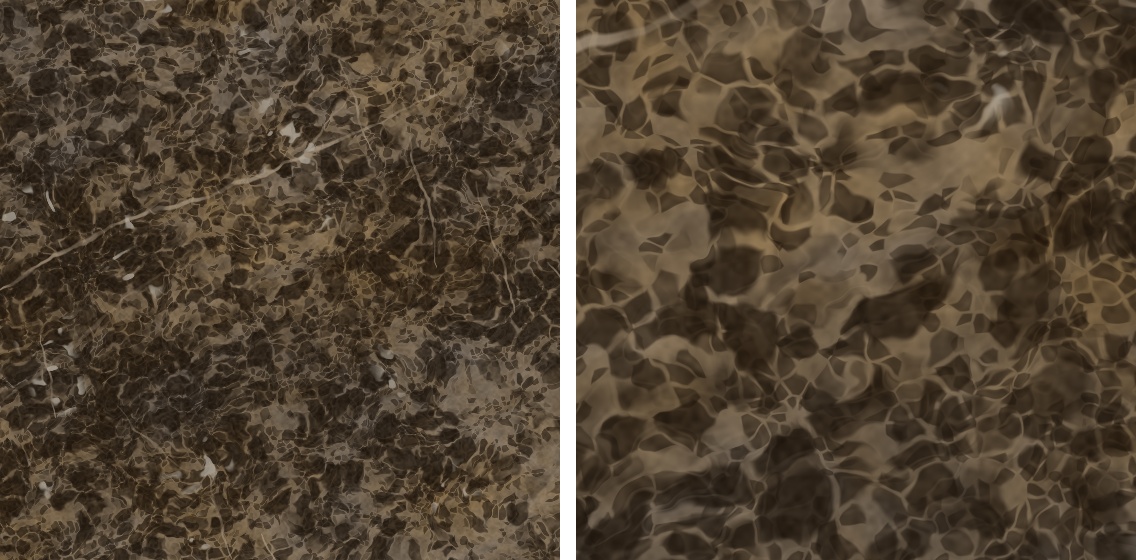
Left: the whole. Right: its middle third, enlarged.
A WebGL 1 fragment shader for this texture:

```glsl
precision highp float;
// Dark brown brecciated marble: tan mesh around dark pores, crossed by pale veins.
uniform vec2 u_resolution;

float hash(vec2 p) {
  return fract(sin(dot(p, vec2(127.1, 311.7))) * 43758.5453);
}

vec2 hash2(vec2 p) {
  return vec2(hash(p), hash(p + 37.3));
}

float noise(vec2 p) {
  vec2 i = floor(p), f = fract(p);
  f = f * f * (3.0 - 2.0 * f);
  return mix(mix(hash(i), hash(i + vec2(1.0, 0.0)), f.x),
             mix(hash(i + vec2(0.0, 1.0)), hash(i + 1.0), f.x), f.y);
}

float fbm(vec2 p) {
  float sum = 0.0, amp = 0.5;
  for (int i = 0; i < 5; i++) {
    sum += amp * noise(p);
    p = mat2(1.6, 1.2, -1.2, 1.6) * p + 7.7;
    amp *= 0.5;
  }
  return sum / 0.97;
}

vec2 warp(vec2 p, float scale) {
  return vec2(noise(p * scale), noise(p * scale + 51.3)) - 0.5;
}

// Dark rounded cells; only those whose random value passes the threshold show.
float pores(vec2 p, float threshold) {
  vec2 cell = floor(p), id = cell;
  float near = 9.0, second = 9.0;
  for (int y = -1; y <= 1; y++) {
    for (int x = -1; x <= 1; x++) {
      vec2 c = cell + vec2(float(x), float(y));
      float d = length(c + hash2(c) - p);
      if (d < near) {
        second = near;
        near = d;
        id = c;
      } else {
        second = min(second, d);
      }
    }
  }
  float shown = smoothstep(threshold - 0.2, threshold + 0.2, hash(id + 11.9));
  return shown * smoothstep(0.05, 0.28, second - near);
}

// Thin lines along the middle contour of a noise field.
float threads(vec2 p) {
  return 1.0 - smoothstep(0.0, 0.1, abs(noise(p) - 0.5));
}

// Tapered vein from a to b, with half width w.
float vein(vec2 p, vec2 a, vec2 b, float w) {
  vec2 ab = b - a;
  float t = clamp(dot(p - a, ab) / dot(ab, ab), 0.0, 1.0);
  float width = w * (0.4 + 0.6 * sin(3.14 * t)) * (0.5 + noise(p * 45.0));
  float d = length(p - a - ab * t);
  return 1.0 - smoothstep(width * 0.4, width + 0.0012, d);
}

void main() {
  vec2 uv = gl_FragCoord.xy / u_resolution;

  // Bedding rises gently to the right; warping roughens every shape
  vec2 bed = mat2(0.91, -0.42, 0.42, 0.91) * uv;
  vec2 q = bed * vec2(0.88, 1.0) + 0.03 * warp(bed, 13.0)
         + 0.012 * warp(bed, 42.0) + 0.005 * warp(bed, 110.0);
  float band = fbm(bed * vec2(3.0, 6.5) + 3.1) - 0.5;
  float patchy = fbm(bed * vec2(11.0, 15.0) + 20.0) - 0.5;
  float open = 0.48 + 0.7 * band + 0.7 * patchy;

  // Mottled ground, darkened by three sizes of pores
  float tone = 0.86 + 0.45 * band + 0.5 * (fbm(q * 55.0) - 0.5);
  tone *= 1.0 - 0.78 * pores(q * 27.0, open + 0.06);
  tone *= 1.0 - 0.68 * pores(q * 52.0 + 9.0, open);
  tone *= 1.0 - 0.55 * pores(q * 98.0 + 23.0, open);

  // Fine mesh and grain
  float mesh = threads(q * 36.0) * noise(q * 19.0 + 4.0)
             + threads(q * 68.0 + 31.0) * noise(q * 25.0 + 8.0);
  tone += 0.2 * mesh * (1.0 - 0.6 * tone) - 0.03;
  tone += 0.17 * (noise(uv * 230.0) - 0.5);

  vec3 color = mix(vec3(0.15, 0.11, 0.07), vec3(0.51, 0.44, 0.35), clamp(tone, -0.2, 1.15));
  float warmth = fbm(bed * vec2(5.0, 8.0) + 60.0) - 0.5 + 0.3 * (noise(q * 48.0) - 0.5);
  color *= 1.0 + warmth * vec3(0.12, -0.02, -0.38);

  // Long bedding vein with its branch and a fainter parallel
  vec2 v = uv + 0.035 * warp(uv, 7.0) + 0.011 * warp(uv, 28.0) + 0.004 * warp(uv, 90.0);
  float pale = 0.75 * vein(v, vec2(-0.08, 0.47), vec2(0.8, 0.845), 0.0042);
  pale = max(pale, 0.45 * vein(v, vec2(0.54, 0.74), vec2(0.65, 0.89), 0.0025));
  pale = max(pale, 0.35 * vein(v, vec2(-0.05, 0.27), vec2(0.3, 0.51), 0.004));

  // Steep hairline cracks
  for (int i = 0; i < 8; i++) {
    float k = float(i);
    vec2 start = fract(vec2(0.745, 0.76) + k * vec2(0.618, 0.38));
    vec2 run = vec2(0.01 + 0.12 * hash(vec2(k, 2.0)), -0.13 - 0.1 * hash(vec2(k, 5.0)));
    float strength = 0.4 + 0.35 * hash(vec2(k, 8.0));
    pale = max(pale, strength * vein(v, start, start + run, 0.0022));
  }
  pale *= 0.45 + 0.55 * smoothstep(0.25, 0.6, noise(uv * 32.0 + 14.0));

  // Rare calcite flecks
  float fleck = smoothstep(0.72, 0.84, noise(q * 62.0 + 70.0))
              * smoothstep(0.74, 0.88, noise(bed * 9.0 + 33.0));
  color = mix(color, vec3(0.66, 0.59, 0.5), pale);
  color = mix(color, vec3(0.7, 0.67, 0.62), 0.75 * fleck);

  gl_FragColor = vec4(color, 1.0);
}
```
